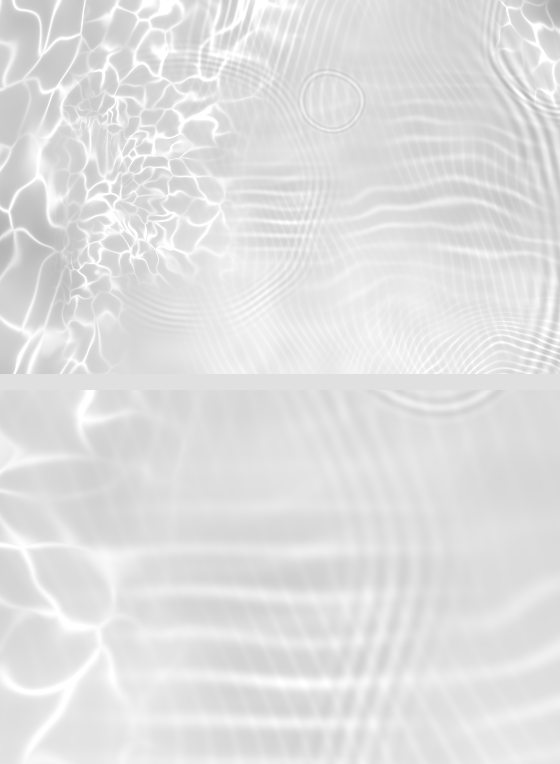
Top, the full canvas; bottom, a detail of the centre.
Write a WebGL 1 fragment shader that draws this texture.

```glsl
precision highp float;
// Pale sunlit water: a web of caustic light fans out from a disturbance at left,
// with drop rings, soft swell at right and fine ripples in the corners.
// Warped Voronoi edges make the web; damped cosines make the rings and swell.

uniform vec2 u_resolution;

const float TAU = 6.2831853;
const vec2 SPLASH = vec2(0.20, 0.50);
const vec2 DROP = vec2(0.885, 0.73);
const vec2 CORNER = vec2(1.53, 0.93);

vec2 hash2(vec2 p) {
  vec3 q = fract(p.xyx * vec3(0.1031, 0.1030, 0.0973));
  q += dot(q, q.yzx + 33.33);
  return fract((q.xx + q.yz) * q.zy);
}

float noise(vec2 p) {
  vec2 i = floor(p), f = fract(p);
  f = f * f * (3.0 - 2.0 * f);
  float low = mix(hash2(i).x, hash2(i + vec2(1.0, 0.0)).x, f.x);
  float high = mix(hash2(i + vec2(0.0, 1.0)).x, hash2(i + 1.0).x, f.x);
  return mix(low, high, f.y);
}

vec2 warp(vec2 p, float scale, float amount) {
  vec2 q = p * scale;
  return p + amount * (vec2(noise(q + 7.3), noise(q + 41.7)) - 0.5);
}

// Gap between the two nearest cell points: zero along cell borders.
float cellEdge(vec2 p) {
  vec2 cell = floor(p);
  float nearest = 8.0, second = 8.0;
  for (int y = -1; y <= 1; y++) {
    for (int x = -1; x <= 1; x++) {
      vec2 c = cell + vec2(float(x), float(y));
      float d = length(c + 0.1 + 0.8 * hash2(c) - p);
      second = min(second, max(nearest, d));
      nearest = min(nearest, d);
    }
  }
  return second - nearest;
}

// Bright thread plus soft halo, with uneven strength along the web.
float caustic(vec2 p, float width) {
  float d = cellEdge(warp(p, 1.7, 0.7)) / width;
  float strength = 0.15 + 1.1 * noise(p * 1.3 + 19.0);
  return strength * (0.6 * exp(-d * d) + 0.4 * exp(-0.5 * d));
}

float blob(vec2 p, vec2 center, vec2 size) {
  vec2 q = (p - center) / size;
  return exp(-dot(q, q));
}

float rings(vec2 p, vec2 center, float radius, float spread, float spacing) {
  float d = length(p - center) - radius;
  return exp(-d * d / (spread * spread)) * cos(TAU * d / spacing);
}

// Crests narrower than the troughs between them, centered near zero.
float crests(float phase) {
  float s = 0.5 + 0.5 * sin(TAU * phase);
  return s * s * s - 0.3;
}

float baseTone(vec2 p) {
  float tone = 0.872 + 0.078 * blob(p, vec2(0.72, 0.02), vec2(0.62, 0.36));
  tone -= 0.085 * (1.0 - smoothstep(0.1, 0.75, p.x - 0.15 * p.y));
  tone -= 0.11 * blob(p, vec2(0.0, 0.36), vec2(0.16, 0.10));
  tone -= 0.08 * blob(p, vec2(0.17, 0.22), vec2(0.08, 0.10));
  tone -= 0.20 * blob(p, vec2(1.52, 1.0), vec2(0.10, 0.09));
  tone -= 0.045 * blob(p, vec2(1.42, 0.62), vec2(0.28, 0.30));
  return tone + 0.06 * (noise(p * 5.0) - 0.5) + 0.035 * (noise(p * 17.0) - 0.5);
}

float splashWeb(vec2 p) {
  vec2 q = warp(p, 8.0, 0.05);
  vec2 ray = q - SPLASH;
  float reach = length(ray);
  vec2 polar = vec2(atan(ray.y, ray.x) * 6.4, log(reach + 0.06) * 6.0);
  float fan = caustic(polar + 30.0, 0.17);
  float core = caustic(q * vec2(21.0, 15.0) + 12.0, 0.17);
  fan = mix(core, fan, smoothstep(0.11, 0.2, reach));
  vec2 slanted = vec2(p.x - 0.3 * p.y, p.y * 0.6);
  float pool = caustic(warp(slanted, 9.0, 0.06) * 11.0 + 5.0, 0.10);
  float fanMask = smoothstep(0.12, 0.24, p.x - 0.25 * max(p.y - 0.65, 0.0));
  float limit = 0.60 + 0.18 * smoothstep(0.55, 1.0, p.y);
  float fade = 1.0 - smoothstep(limit - 0.14, limit + 0.10, p.x);
  fade *= 1.0 - smoothstep(0.24, 0.36, p.x) * (1.0 - smoothstep(0.20, 0.36, p.y));
  return fade * mix(pool, fan, fanMask);
}

float swell(vec2 p) {
  vec2 q = warp(warp(p, 5.0, 0.07), 11.0, 0.035);
  float bend = q.y + 0.3 * (q.x - 1.1) * (q.x - 1.1);
  float broad = crests(bend / 0.054) * (0.15 + 1.3 * noise(p * vec2(8.0, 15.0)));
  float streaks = crests((p.y + 0.014 * noise(p * 9.0)) / 0.037);
  streaks *= 0.4 + noise(p * vec2(8.0, 20.0));
  vec2 lean = vec2(p.x - 0.3 * p.y, p.y);
  vec2 bent = warp(lean, 6.0, 0.06);
  float steep = crests(bent.x / 0.028) * noise(lean * vec2(16.0, 7.0));
  float faint = crests(warp(p + 0.35 * p.yx, 6.0, 0.07).x / 0.026) * noise(p * 9.0);
  return 0.115 * broad * blob(p, vec2(1.18, 0.47), vec2(0.36, 0.24))
    + 0.13 * streaks * blob(p, vec2(0.75, 0.44), vec2(0.12, 0.11))
    + 0.20 * steep * blob(p, vec2(0.70, 0.92), vec2(0.19, 0.22))
    + 0.035 * faint * smoothstep(0.3, 0.7, p.x);
}

float ripples(vec2 p) {
  vec2 q = warp(p, 7.0, 0.03);
  float drop = rings(warp(p, 9.0, 0.02), DROP, 0.076, 0.012, 0.015);
  float wide = rings(q, vec2(0.50, 0.50), 0.35, 0.04, 0.018);
  wide *= noise(p * 7.0) * smoothstep(0.2, 0.6, p.x);
  float far = rings(q, vec2(0.6, 0.3), 0.91, 0.07, 0.036);
  float side = rings(q, CORNER, 0.225, 0.028, 0.018);
  float fine = crests(length(warp(p, 13.0, 0.04) - vec2(1.38, -0.15)) / 0.018);
  fine *= 0.1 + 1.4 * noise(p * vec2(19.0, 23.0));
  return 0.05 * drop + 0.065 * wide + 0.09 * side * (0.3 + noise(p * 9.0))
    + 0.11 * far * smoothstep(0.9, 1.4, p.x) * noise(p * 5.0)
    + 0.13 * fine * blob(p, vec2(1.42, 0.02), vec2(0.34, 0.13))
    + 0.035 * blob(p, DROP, vec2(0.06));
}

void main() {
  vec2 p = gl_FragCoord.xy / u_resolution.y;
  float tone = baseTone(p) + swell(p) + ripples(p) + 0.26 * splashWeb(p);

  // Slanted web inside the upper right rings
  float inside = 1.0 - smoothstep(0.17, 0.25, length(p - CORNER));
  vec2 slanted = vec2(p.x + 0.5 * p.y, 0.6 * p.y - 0.3 * p.x);
  tone += 0.22 * inside * caustic(slanted * 18.0 + 60.0, 0.13);

  // Glare beside the splash
  float glare = blob(warp(p, 14.0, 0.06), vec2(0.10, 0.60), vec2(0.025, 0.08));
  gl_FragColor = vec4(vec3(clamp(tone + 0.16 * glare, 0.0, 1.0)), 1.0);
}
```
